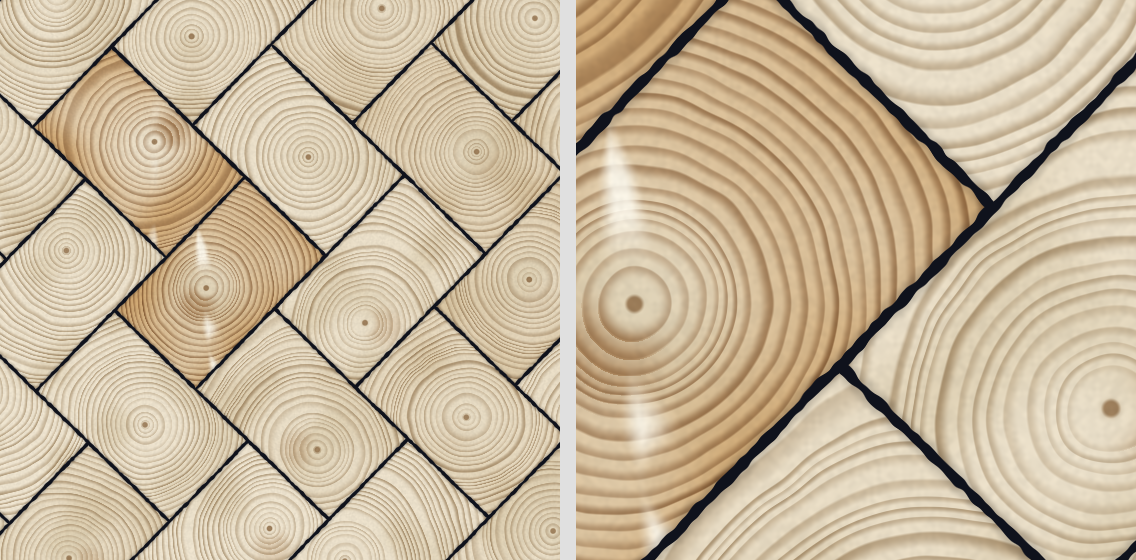
Left: the whole. Right: its middle third, enlarged.
Write a WebGL 2 fragment shader that draws this texture.

```glsl
#version 300 es
precision highp float;
// End-grain wood blocks laid in a diagonal herringbone with dark joints.
// The nearest block is found by box distance; each block then gets its own
// off-centre growth rings, tint, stain and pale resin streak from a hash.

uniform vec2 u_resolution;
out vec4 fragColor;

// Layout, in canvas widths
const float LONG_SIDE = 0.3333;
const float SHORT_SIDE = 0.2017;
const vec2 ORIGIN = vec2(0.4844, 0.0794); // top corner of block (0, 0), y down
const float TILT = 0.012;
const float JOINT_HALF = 0.0029;
const float JOINT_RAGGED = 0.0022;
// Growth rings
const float RING_MIN = 0.0088;
const float RING_MAX = 0.0128;
const float RING_WOBBLE = 0.16;
const float PITH_RADIUS = 0.0065;
const vec2 PITH_SPREAD = vec2(0.17, 0.085);
const vec2 WARM_CELL = vec2(-1.0, 0.0); // the pair of blocks stained brown
// Colours
const vec3 CREAM = vec3(0.925, 0.885, 0.805);
const vec3 TAN = vec3(0.82, 0.76, 0.63);
const vec3 LATEWOOD = vec3(0.62, 0.52, 0.38);
const vec3 HONEY = vec3(0.80, 0.64, 0.43);
const vec3 BURNT = vec3(0.46, 0.28, 0.13);
const vec3 RESIN = vec3(0.99, 0.98, 0.94);
const vec3 JOINT = vec3(0.06, 0.07, 0.11);

float hash(vec2 p) {
    return fract(sin(dot(p, vec2(127.1, 311.7))) * 43758.5);
}

float noise(vec2 p) {
    vec2 i = floor(p), f = fract(p);
    f = f * f * (3.0 - 2.0 * f);
    return mix(mix(hash(i), hash(i + vec2(1, 0)), f.x),
               mix(hash(i + vec2(0, 1)), hash(i + vec2(1, 1)), f.x), f.y);
}

float boxDistance(vec2 p, vec2 halfSize) {
    vec2 d = abs(p) - halfSize;
    return length(max(d, 0.0)) + min(max(d.x, d.y), 0.0);
}

// Returns the distance to the nearest block; sets its local point and id.
float herringbone(vec2 q, out vec2 local, out vec3 id) {
    float a = SHORT_SIDE * 0.70711, b = LONG_SIDE * 0.70711;
    vec2 period = 2.0 * vec2(a, b);
    float nearest = 1e3;
    for (int k = 0; k < 2; k++) {
        vec2 centre = 0.5 * (k == 0 ? vec2(b - a, a + b) : vec2(a + b, a + 3.0 * b));
        vec2 base = round((q - centre) / period);
        for (int n = 0; n < 9; n++) {
            vec2 cell = base + vec2(n % 3 - 1, n / 3 - 1);
            vec2 d = q - centre - cell * period;
            vec2 p = vec2(d.x + d.y, d.y - d.x) * 0.70711;
            if (k == 1) p = p.yx;
            float dist = boxDistance(p, 0.5 * vec2(LONG_SIDE, SHORT_SIDE));
            if (dist < nearest) {
                nearest = dist;
                local = p;
                id = vec3(cell, k);
            }
        }
    }
    return nearest;
}

vec3 endGrain(vec2 local, vec3 id) {
    vec2 seed = vec2(id.x * 2.0 + id.z, id.y) + 17.0;
    float h1 = hash(seed), h2 = hash(seed + 31.3), h3 = hash(seed + 57.9), h4 = hash(seed + 83.1);
    float warm = id.xy == WARM_CELL ? 1.0 : 0.22 * h3 * h3;
    vec2 p = local - (vec2(h1, h2) - 0.5) * PITH_SPREAD;
    vec2 drift = seed * 7.3;
    float patchy = noise(p * 14.0 + drift);

    // Uneven rings: slow darkening outwards, then a sharp return to pale wood
    float r = length(p);
    float bent = r * (1.0 + RING_WOBBLE * (noise(p * 9.0 + drift) - 0.5))
               + 0.0025 * (noise(p * 45.0 + drift) - 0.5);
    float phase = bent / mix(RING_MIN, RING_MAX, h4) + 1.6 * noise(vec2(bent * 45.0, h1 * 50.0));
    float f = fract(phase);
    float late = smoothstep(0.3, 0.86, f) * (1.0 - smoothstep(0.86, 1.0, f));
    float bold = mix(0.45, 1.0, hash(vec2(floor(phase), h2 * 40.0)))
               * mix(0.6, 1.05, smoothstep(0.02, 0.13, r)) * mix(0.7, 1.1, patchy);

    // Wood tint, with brown heat towards the outside of warm blocks
    vec3 wood = mix(CREAM, TAN, 0.35 * h3 + 0.4 * smoothstep(0.35, 0.9, patchy));
    float heat = warm * smoothstep(0.01, 0.13, r) * mix(0.35, 1.0, patchy);
    wood = mix(wood, HONEY, heat);
    vec3 ringColour = mix(LATEWOOD, BURNT, min(1.0, warm * 0.8));

    // Brown crescent beside the pith
    float turn = 6.2832 * h4;
    vec2 side = vec2(cos(turn), sin(turn));
    float stain = smoothstep(0.045, 0.012, length(p - side * 0.034)) * smoothstep(0.008, 0.025, r);
    stain *= max(warm, step(0.6, h2) * 0.5) * mix(0.4, 1.0, f);
    wood = mix(wood, mix(HONEY, BURNT, 0.55), 0.75 * stain);
    wood = mix(wood, ringColour, clamp(late * bold, 0.0, 1.0) * 0.85);

    // Pale resin streak running through the pith of some blocks
    float lean = 0.785 + 0.8 * (h1 - 0.5);
    vec2 along = vec2(cos(lean), sin(lean));
    float across = abs(dot(p, vec2(-along.y, along.x)));
    float width = 0.004 + 0.016 * noise(vec2(dot(p, along) * 28.0, h3 * 30.0));
    float streak = (1.0 - smoothstep(0.2 * width, width, across)) * smoothstep(0.02, 0.06, r);
    streak *= max(step(0.5, warm), step(0.82, h4)) * smoothstep(0.25, 0.6, noise(p * 20.0 + drift + 5.0));
    wood = mix(wood, RESIN, 0.85 * streak);

    // Pith and fine pores
    float pith = 1.0 - smoothstep(0.55 * PITH_RADIUS, PITH_RADIUS, r);
    wood = mix(wood, mix(LATEWOOD, BURNT, 0.4), 0.8 * pith);
    return wood * (0.975 + 0.05 * noise(p * 330.0 + drift));
}

void main() {
    vec2 uv = gl_FragCoord.xy / u_resolution;
    float pixel = 1.0 / min(u_resolution.x, u_resolution.y);
    vec2 d = vec2(uv.x, 1.0 - uv.y) - ORIGIN;
    float c = cos(TILT), s = sin(TILT);
    vec2 q = vec2(c * d.x - s * d.y, s * d.x + c * d.y);

    vec2 local;
    vec3 id;
    float inset = -herringbone(q, local, id);
    vec3 colour = endGrain(local, id);

    // Joints with slightly ragged sawn edges
    float joint = JOINT_HALF + JOINT_RAGGED * (noise(q * 150.0) - 0.5);
    colour *= mix(0.86, 1.0, smoothstep(joint, joint + 0.006, inset));
    colour = mix(JOINT, colour, smoothstep(joint - 0.7 * pixel, joint + 0.7 * pixel, inset));
    fragColor = vec4(colour, 1.0);
}
```
